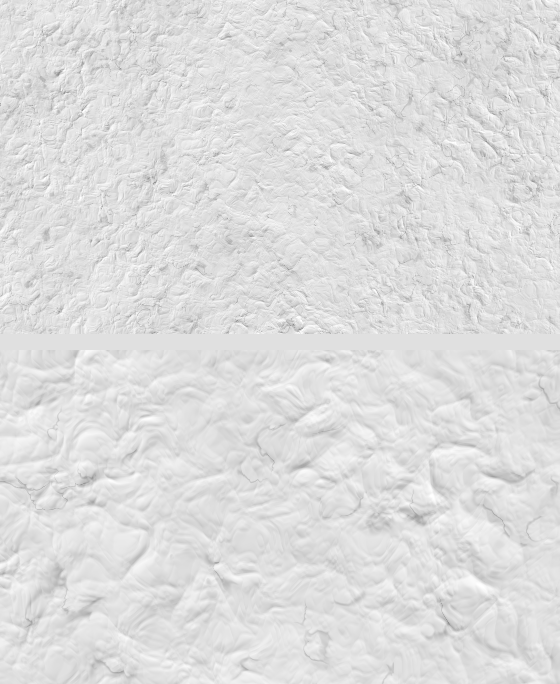
Top, the full canvas; bottom, a detail of the centre.
A WebGL 2 fragment shader for this texture:

```glsl
#version 300 es
precision highp float;
// Rough pale plaster: fine creased relief, faint stains, pits and tiny broken cracks.

uniform vec2 u_resolution;
out vec4 fragColor;

// Lengths are in canvas heights, frequencies in cells per canvas height.
const float BASE_TONE     = 0.881;
const float LIGHT_STEP    = 0.0032;
const float LIGHT_LEAN    = 0.75;
const float LEAN_WIDTH    = 0.45;
const float RELIEF_FREQ   = 23.0;
const float RELIEF_GAIN   = 0.60;
const float WARP_FREQ     = 32.0;
const float WARP_SIZE     = 0.018;
const float MOTTLE_FREQ   = 6.0;
const float MOTTLE_GAIN   = 0.055;
const float STAIN_FREQ    = 7.0;
const float STAIN_DEPTH   = 0.032;
const float PIT_FREQ      = 80.0;
const float PIT_DEPTH     = 0.09;
const float CRACK_FREQ    = 34.0;
const float CRACK_WIDTH   = 0.08;
const float CRACK_DEPTH   = 0.09;
const float HIGHLIGHT_ROLLOFF = 1.8;
const mat2  OCTAVE_TURN   = mat2(0.8, 0.6, -0.6, 0.8);

// Integer hash of a lattice cell, 0 to 1.
float hash(ivec2 cell) {
    uvec2 u = uvec2(cell) * uvec2(1597u, 3571u);
    uint h = (u.x ^ (u.y << 7)) + u.y * 7919u;
    h = (h ^ (h >> 16)) * 73244475u;
    h = (h ^ (h >> 15)) * 40503u;
    h = (h ^ (h >> 13)) * 73244475u;
    h ^= h >> 16;
    return float(h & 65535u) / 65535.0;
}

float noise(vec2 p) {
    ivec2 cell = ivec2(floor(p));
    vec2 f = fract(p);
    vec2 s = f * f * f * (f * (f * 6.0 - 15.0) + 10.0);
    float low  = mix(hash(cell), hash(cell + ivec2(1, 0)), s.x);
    float high = mix(hash(cell + ivec2(0, 1)), hash(cell + ivec2(1, 1)), s.x);
    return mix(low, high, s.y);
}

// Four turned octaves, centred near 0.47.
float fbm(vec2 p) {
    float sum = 0.0;
    float amp = 0.5;
    for (int i = 0; i < 4; i++) {
        sum += amp * noise(p);
        p = OCTAVE_TURN * p * 2.0 + vec2(17.3, 9.1);
        amp *= 0.5;
    }
    return sum;
}

// Ragged bumps with sharp creases between them.
float height(vec2 p) {
    vec2 w = p * WARP_FREQ;
    p += WARP_SIZE * (vec2(noise(w + 3.7), noise(w + 61.2)) - 0.5);
    p = OCTAVE_TURN * p * RELIEF_FREQ;
    float sum = 0.0;
    float amp = 0.5;
    for (int i = 0; i < 4; i++) {
        sum += amp * abs(2.0 * noise(p) - 1.0);
        p = OCTAVE_TURN * p * 2.0 + vec2(31.7, 12.9);
        amp *= 0.5;
    }
    return sum;
}

void main() {
    vec2 p = gl_FragCoord.xy / u_resolution.y;
    float centre = 0.5 * u_resolution.x / u_resolution.y;

    // Light from above, leaning outwards to either side.
    float side = clamp((p.x - centre) / LEAN_WIDTH, -1.0, 1.0);
    vec2 light = normalize(vec2(LIGHT_LEAN * side, 0.8));

    // Relief: slopes facing the light are bright, the others dark.
    float h = height(p);
    float slope = h - height(p + light * LIGHT_STEP);
    float roughness = mix(0.6, 1.4, noise(p * 9.0 + 41.0));
    float tone = slope * RELIEF_GAIN * roughness;

    // Faint mottling and darker stains broken up by the relief.
    tone += MOTTLE_GAIN * (fbm(p * MOTTLE_FREQ + 73.0) - 0.47);
    float stain = smoothstep(0.5, 0.78, fbm(p * STAIN_FREQ + 29.0));
    tone -= STAIN_DEPTH * stain * mix(1.6, 0.5, smoothstep(0.1, 0.5, h));

    // Small pits, denser inside the stains.
    float pit = smoothstep(0.68, 0.95, noise(OCTAVE_TURN * p * PIT_FREQ + 5.0));
    tone -= PIT_DEPTH * pit * (0.3 + 0.7 * stain);

    // Tiny cracks: ragged contour lines cut into short pieces.
    float contour = noise(p * CRACK_FREQ + 1.2 * h + 57.0);
    float crack = 1.0 - smoothstep(0.0, CRACK_WIDTH, abs(contour - 0.5));
    crack *= smoothstep(0.6, 0.8, noise(OCTAVE_TURN * p * 25.0 + 91.0));
    tone -= CRACK_DEPTH * crack;

    // Hold back the highlights and deepen the shadows.
    tone -= HIGHLIGHT_ROLLOFF * tone * tone;
    fragColor = vec4(vec3(clamp(BASE_TONE + tone, 0.0, 1.0)), 1.0);
}
```
